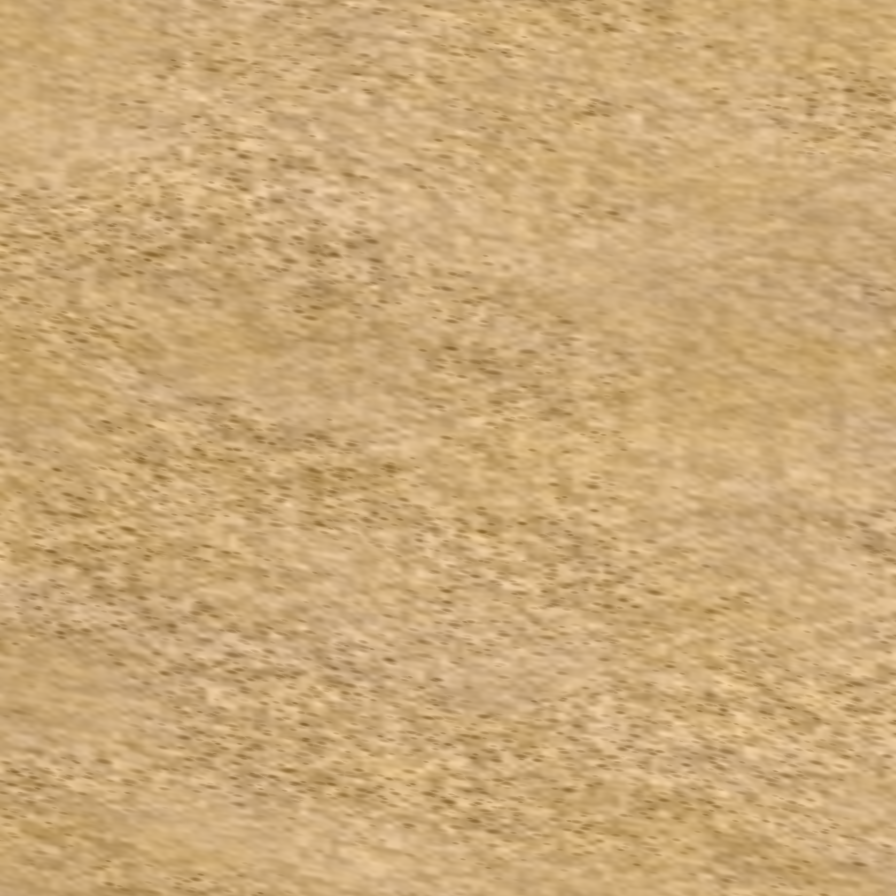
Give the GLSL for this texture, as a Shadertoy shader.

```glsl
float hash(vec2 p) {
    return fract(sin(dot(p, vec2(127.1, 311.7))) * 43758.5453);
}

float noise(vec2 p) {
    vec2 cell = floor(p);
    vec2 f = fract(p);
    vec2 u = f * f * (3.0 - 2.0 * f);
    float low = mix(hash(cell), hash(cell + vec2(1.0, 0.0)), u.x);
    float high = mix(hash(cell + vec2(0.0, 1.0)), hash(cell + vec2(1.0, 1.0)), u.x);
    return mix(low, high, u.y);
}

float fbm(vec2 p) {
    float sum = 0.0;
    float weight = 0.5;
    for (int i = 0; i < 4; i++) {
        sum += weight * noise(p);
        p = p * 2.03 + vec2(17.3, 9.1);
        weight *= 0.5;
    }
    return sum / 0.9375;
}

// Signed noise, centred on zero
float grain(vec2 p, vec2 scale, vec2 offset) {
    return noise(p * scale + offset) - 0.5;
}

// Short soft dashes, one candidate per jittered cell
float pores(vec2 p, vec2 scale, float density, float seed) {
    vec2 q = p * scale;
    vec2 base = floor(q);
    float ink = 0.0;
    for (int y = -1; y <= 1; y++) {
        for (int x = -1; x <= 1; x++) {
            vec2 cell = base + vec2(x, y);
            vec2 key = cell + seed;
            vec2 centre = cell + vec2(hash(key + 3.1), hash(key + 7.7));
            vec2 radius = vec2(0.32, 0.24) + vec2(0.36, 0.16) * hash(key + 13.9);
            float dist = length((q - centre) / radius);
            float present = smoothstep(0.0, 0.12, density - hash(key + 21.3));
            float depth = 0.45 + 0.55 * hash(key + 29.5);
            ink = max(ink, present * depth * (1.0 - smoothstep(0.15, 1.0, dist)));
        }
    }
    return ink;
}

void mainImage(out vec4 fragColor, in vec2 fragCoord) {
    vec2 uv = fragCoord / iResolution.xy;

    // Fibres fall gently towards the right and waver a little
    float waver = 0.02 * noise(uv * vec2(4.0, 6.0));
    vec2 wood = vec2(uv.x, uv.y + 0.15 * uv.x + waver);

    // Broad clouds and bands
    float band = fbm(wood * vec2(2.2, 7.0) + 4.0) - 0.5;
    float patches = fbm(wood * vec2(3.5, 9.0) + 31.0);
    float roughness = mix(0.65, 1.15, smoothstep(0.3, 0.65, patches));

    // Fine fibre mottling
    float fibre = 0.15 * grain(wood, vec2(62.0, 145.0), vec2(5.0, 2.0));
    fibre += 0.11 * grain(wood, vec2(115.0, 215.0), vec2(41.0, 13.0));
    fibre += 0.05 * grain(wood, vec2(22.0, 75.0), vec2(8.0, 67.0));

    // Dark pores gather in the rough patches
    float density = mix(0.06, 0.55, smoothstep(0.42, 0.68, patches));
    float ink = pores(wood, vec2(46.0, 95.0), density, 0.0);
    ink = max(ink, 0.7 * pores(wood, vec2(70.0, 135.0), density, 57.0));

    vec3 tan_ = vec3(0.80, 0.67, 0.482);
    vec3 poreShade = vec3(0.17, 0.175, 0.18);
    vec3 ochreShift = vec3(0.004, -0.004, -0.05);

    vec3 color = tan_ + vec3(1.0, 1.0, 1.05) * (0.13 * band + roughness * fibre);
    float ochre = fbm(wood * vec2(5.0, 15.0) + 73.0) - 0.45;
    color += ochreShift * (ochre * 1.8 + grain(wood, vec2(34.0, 60.0), vec2(91.0, 19.0)) * 0.6);
    color -= poreShade * ink;

    fragColor = vec4(clamp(color, 0.0, 1.0), 1.0);
}
```
